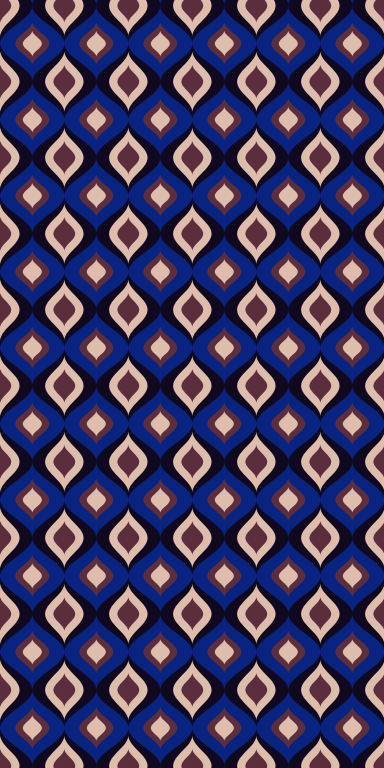
This pattern is drawn by a Shadertoy shader. Its source:

```glsl
// Retro ogee wallpaper: blue and near-black onion shapes interlock on a
// half-drop lattice, each holding two smaller nested onions. Every onion is a
// raised-cosine profile, filled with analytic strip coverage for smooth edges.

#define REPEATS vec2(6.0, 10.1)      // repeats across and down
#define PHASE vec2(0.505, 0.526)     // centre of the first blue onion, in cells
#define TILE_SIZE vec2(0.50, 0.50)   // half width and half height, in cells
#define BLUE_RING vec2(0.265, 0.29)
#define BLUE_CORE vec2(0.148, 0.175)
#define DARK_RING vec2(0.300, 0.405)
#define DARK_CORE vec2(0.170, 0.230)
#define BLUE vec3(0.03, 0.14, 0.50)
#define CREAM vec3(0.87, 0.74, 0.68)
#define INK vec3(0.06, 0.03, 0.12)
#define MAROON vec3(0.36, 0.18, 0.24)

const float PI = 3.14159265;

// Coordinates relative to the nearest lattice centre
vec2 cellAround(vec2 p) {
    return fract(p + 0.5) - 0.5;
}

// Pixel coverage of an onion whose width falls as a raised cosine to each tip
float onion(vec2 q, vec2 size, vec2 pixel) {
    float t = PI * min(abs(q.y) / size.y, 1.0);
    float halfWidth = 0.5 * size.x * (1.0 + cos(t));
    float slope = 0.5 * size.x * sin(t) * PI / size.y;
    float blur = length(vec2(pixel.x, slope * pixel.y));
    // Difference of two edges, so hairline tips fade out correctly
    return clamp((q.x + halfWidth) / blur + 0.5, 0.0, 1.0)
         - clamp((q.x - halfWidth) / blur + 0.5, 0.0, 1.0);
}

void mainImage(out vec4 fragColor, in vec2 fragCoord) {
    vec2 pixel = REPEATS / iResolution.xy;
    vec2 p = fragCoord * pixel - PHASE;
    vec2 blueCell = cellAround(p);
    vec2 darkCell = cellAround(p + 0.5);

    // Interlocking ground: use whichever onion has its axis closer
    float blueCover = abs(blueCell.x) < 0.25
        ? onion(blueCell, TILE_SIZE, pixel)
        : 1.0 - onion(darkCell, TILE_SIZE, pixel);
    vec3 color = mix(INK, BLUE, blueCover);

    // Nested onions on the blue shapes
    color = mix(color, MAROON, onion(blueCell, BLUE_RING, pixel));
    color = mix(color, CREAM, onion(blueCell, BLUE_CORE, pixel));

    // Nested onions on the dark shapes
    color = mix(color, CREAM, onion(darkCell, DARK_RING, pixel));
    color = mix(color, MAROON, onion(darkCell, DARK_CORE, pixel));

    fragColor = vec4(color, 1.0);
}
```
